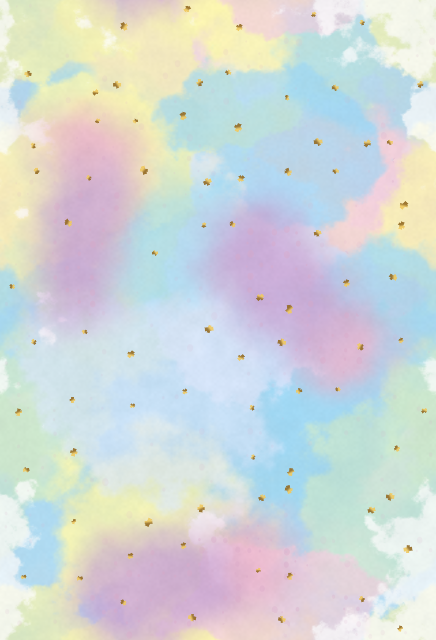
Write a Shadertoy shader that draws this background.

```glsl
// Seamless pastel watercolour: ragged overlapping washes, soft airbrushed
// mauve strokes, fine paint spatter and small gold flakes. Every layer wraps,
// using whole lattice periods or the shortest offset on the tile.

const vec2 SHEET = vec2(2.0, 3.0);   // tile size in working units
const int WASH_COUNT = 32;
const int STROKE_COUNT = 3;

const vec3 PAPER = vec3(0.93, 0.93, 0.965);
const vec3 BLUE = vec3(0.62, 0.84, 0.945);
const vec3 YELLOW = vec3(0.975, 0.955, 0.68);
const vec3 MINT = vec3(0.80, 0.905, 0.79);
const vec3 PERIWINKLE = vec3(0.84, 0.89, 0.97);
const vec3 PINK = vec3(0.94, 0.80, 0.87);
const vec3 MAUVE = vec3(0.79, 0.65, 0.83);
const vec3 ROSE = vec3(0.95, 0.72, 0.79);
const vec3 WASHES[8] = vec3[8](BLUE, YELLOW, MINT, BLUE, PERIWINKLE, YELLOW, BLUE, PINK);

float hash(vec2 p) {
    return fract(sin(dot(p, vec2(127.1, 311.7))) * 43758.5453);
}

vec2 hash2(vec2 p) {
    return vec2(hash(p), hash(p + 57.3));
}

mat2 rotation(float a) {
    return mat2(cos(a), sin(a), -sin(a), cos(a));
}

// Value noise repeating every "period" cells
float noise(vec2 uv, vec2 period, float seed) {
    vec2 p = uv * period, cell = floor(p), f = fract(p);
    f = f * f * (3.0 - 2.0 * f);
    vec2 a = mod(cell, period) + seed, b = mod(cell + 1.0, period) + seed;
    return mix(mix(hash(a), hash(vec2(b.x, a.y)), f.x),
               mix(hash(vec2(a.x, b.y)), hash(b), f.x), f.y);
}

float fbm(vec2 uv, vec2 period, float seed) {
    float sum = 0.0, total = 0.0, amp = 1.0;
    for (int i = 0; i < 5; i++) {
        sum += amp * noise(uv, period, seed);
        total += amp;
        amp *= 0.56;
        period *= 2.0;
    }
    return sum / total;
}

// Evenly spread positions on the unit tile
vec2 spread(float i) {
    return fract(i * vec2(0.7549, 0.5698));
}

// Shortest wrapped offset, in working units
vec2 offsetFrom(vec2 uv, vec2 centre) {
    return (fract(uv - centre + 0.5) - 0.5) * SHEET;
}

vec3 paintWashes(vec3 col, vec2 uv, vec2 warp, float rough) {
    for (int i = 0; i < WASH_COUNT; i++) {
        float id = float(i);
        vec2 r = hash2(vec2(id, 3.7)), s = hash2(vec2(id, 9.2));
        vec2 d = rotation(6.28 * r.x) * offsetFrom(uv, spread(id) + 0.08 * (s - 0.5));
        d *= vec2(0.85, 1.18);
        float bend = dot(warp, vec2(cos(id * 2.4), sin(id * 2.4)));
        float inside = mix(0.32, 0.54, r.y) - length(d) + 0.7 * bend + 0.22 * rough;
        float softness = mix(0.03, 0.2, s.x * s.x);
        float cover = smoothstep(-softness, softness, inside);
        float pigment = mix(0.6, 0.86, s.y) + 0.25 * rough;
        vec3 tint = WASHES[(i + 3 * (i / 8)) % 8] + 0.04 * (r.x - 0.5) * vec3(1.0, 0.5, -0.5);
        col = mix(col, tint, cover * clamp(pigment, 0.0, 1.0));
    }
    return col;
}

vec3 paintStrokes(vec3 col, vec2 uv, vec2 warp) {
    for (int i = 1; i <= STROKE_COUNT; i++) {
        float id = float(i), angle = 1.1 * id - 1.9;
        vec2 axis = vec2(cos(angle), sin(angle));
        vec2 d = offsetFrom(uv, spread(id) - vec2(0.08, 0.04)) + 0.3 * warp;
        float along = clamp(dot(d, axis), -0.32, 0.32);
        float cover = 1.0 - smoothstep(0.05, 0.36, length(d - along * axis));
        vec3 tint = mix(MAUVE, ROSE, 0.75 * smoothstep(0.05, 0.4, dot(d, axis)));
        col = mix(col, tint, 0.86 * cover);
    }
    return col;
}

// Tiny drops, strongest where the paint is pink
vec3 addSpatter(vec3 col, vec2 uv, vec2 grid, float pixel) {
    vec2 p = uv * grid, cell = mod(floor(p), grid), r = hash2(cell + 0.31);
    float radius = mix(0.06, 0.26, r.y * r.y);
    float d = length((fract(p) - mix(vec2(0.3), vec2(0.7), r.yx)) * vec2(1.0, 0.8)) - radius;
    float pinkness = smoothstep(0.0, 0.09, min(col.r, col.b) - col.g);
    float present = step(hash(cell + 4.9), 0.12 + 0.3 * pinkness);
    float drop = 1.0 - smoothstep(-0.5, 0.7, d / (pixel * grid.y));
    return mix(col, vec3(0.85, 0.66, 0.78), drop * present * mix(0.12, 0.38, pinkness));
}

// Crossed slivers of foil with a lit and a dark facet
vec3 addFlakes(vec3 col, vec2 uv, vec2 grid, float pixel) {
    vec2 p = uv * grid, cell = mod(floor(p), grid), r = hash2(cell + 7.7);
    vec2 d = rotation(6.28 * r.x) * (fract(p) - mix(vec2(0.15), vec2(0.85), r));
    vec2 e = rotation(1.0 + r.y) * d;
    float size = mix(0.045, 0.08, hash(cell + 2.2));
    float dist = min(max(abs(d.x) - size, abs(d.y) - 0.45 * size),
                     max(abs(e.x) - 0.9 * size, abs(e.y) - 0.35 * size));
    float cover = 1.0 - smoothstep(-0.5, 0.5, dist / (pixel * grid.y));
    float facet = smoothstep(-0.5, 0.5, (d.x + 0.6 * d.y) / size);
    vec3 gold = mix(vec3(0.58, 0.42, 0.14), vec3(0.94, 0.79, 0.38), facet);
    return mix(col, gold, cover * step(hash(cell + 5.5), 0.78) * 0.9);
}

void mainImage(out vec4 fragColor, in vec2 fragCoord) {
    vec2 uv = fragCoord / iResolution.xy;
    float pixel = 1.0 / iResolution.y;
    vec2 warp = vec2(fbm(uv, SHEET * 2.0, 1.3), fbm(uv, SHEET * 2.0, 8.6)) - 0.5;
    float rough = fbm(uv, SHEET * 10.0, 4.1) - 0.5;

    vec3 col = paintWashes(PAPER, uv, warp, rough);
    float bare = fbm(uv, SHEET * 2.0, 15.4) + 0.35 * rough;   // dry, unpainted paper
    col = mix(col, vec3(0.975), 0.75 * smoothstep(0.64, 0.71, bare));
    col = paintStrokes(col, uv, warp);
    col += 0.05 * rough + 0.015 * (noise(uv, SHEET * 80.0, 2.5) - 0.5);
    col = addSpatter(col, uv, SHEET * 18.0, pixel);
    col = addFlakes(col, uv, SHEET * 4.0, pixel);
    fragColor = vec4(clamp(col, 0.0, 1.0), 1.0);
}
```
